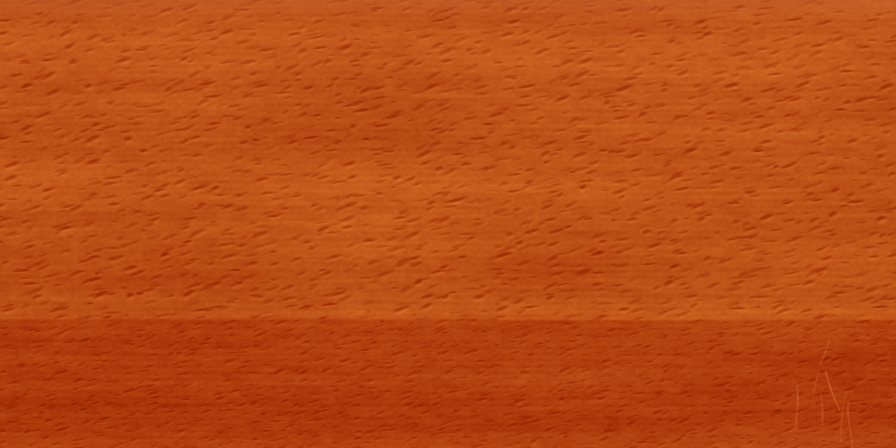
Give the GLSL for this texture, as a Shadertoy shader.

```glsl
const vec3 DARK_WOOD = vec3(0.62, 0.155, 0.008);
const vec3 LIGHT_WOOD = vec3(0.78, 0.365, 0.115);
const vec3 DUST = vec3(0.77, 0.40, 0.21);
const vec3 SCRATCH = vec3(0.88, 0.50, 0.27);

const float SEAM_Y = 0.287;
const float UPPER_TONE = 0.79;
const float LOWER_TONE = 0.45;
const vec2 UPPER_CELL = vec2(0.076, 0.029);
const vec2 LOWER_CELL = vec2(0.058, 0.022);
const float UPPER_DEPTH = 0.62;
const float LOWER_DEPTH = 0.42;
const float RIM_LIGHT = 0.42;
const float FLECK_TILT = 0.24;
const float BAND_DEPTH = 0.15;
const float CLOUD_DEPTH = 0.24;
const float GRAIN_DEPTH = 0.34;
const float LINE_DEPTH = 0.035;
const int SCRATCH_COUNT = 7;

vec2 hash2(vec2 p) {
    vec3 q = fract(vec3(p.xyx) * vec3(0.1031, 0.1030, 0.0973));
    q += dot(q, q.yzx + 33.33);
    return fract((q.xx + q.yz) * q.zy);
}

float valueNoise(vec2 p) {
    vec2 cell = floor(p), f = fract(p);
    f = f * f * (3.0 - 2.0 * f);
    float low = mix(hash2(cell).x, hash2(cell + vec2(1, 0)).x, f.x);
    float high = mix(hash2(cell + vec2(0, 1)).x, hash2(cell + vec2(1, 1)).x, f.x);
    return mix(low, high, f.y);
}

// Scattered pores: x is the dark groove, y the lit rim beneath it
vec2 flecks(vec2 p, vec2 cellSize, float seed) {
    vec2 home = floor(p / cellSize);
    vec2 result = vec2(0.0);
    for (int j = -1; j <= 1; j++)
    for (int i = -1; i <= 1; i++) {
        vec2 id = home + vec2(i, j);
        vec2 jitter = hash2(id + seed);
        vec2 kind = hash2(id + seed + 57.0);
        vec2 d = p - (id + jitter) * cellSize;
        float tilt = FLECK_TILT + 0.35 * (kind.y - 0.5);
        d = mat2(cos(tilt), -sin(tilt), sin(tilt), cos(tilt)) * d;
        vec2 size = cellSize * vec2(mix(0.14, 0.36, kind.x), mix(0.12, 0.21, kind.y));
        vec2 q = d / size;
        q.y += (jitter.x - 0.5) * q.x * q.x;
        float strength = mix(0.35, 1.0, jitter.y);
        float groove = 1.0 - smoothstep(0.3, 1.15, length(q));
        float rim = 1.0 - smoothstep(0.2, 1.2, length(q + vec2(0.0, 1.3)));
        result = max(result, strength * vec2(groove, rim));
    }
    return result;
}

// Broad, slow bands along the board
float bands(vec2 p) {
    float y = p.y + 0.014 * sin(2.3 * p.x + 4.0 * p.y) + 0.006 * sin(5.1 * p.x);
    return 0.45 * sin(19.0 * y + 1.1 * sin(1.7 * p.x) + 2.6)
         + 0.30 * sin(43.0 * y + 1.3 * p.x)
         + 0.25 * sin(91.0 * y - 0.8 * p.x + 1.0);
}

// Fine fibres and grit, centred on zero
float grain(vec2 p) {
    float fibre = valueNoise(p * vec2(6.0, 125.0)) - 0.5;
    float patchy = valueNoise(p * vec2(30.0, 75.0) + 19.0) - 0.5;
    float grit = valueNoise(p * vec2(130.0, 210.0) + 41.0) - 0.5;
    return 0.45 * fibre + 0.50 * patchy + 0.55 * grit;
}

float segmentDistance(vec2 p, vec2 a, vec2 b) {
    vec2 ab = b - a;
    return length(p - a - ab * clamp(dot(p - a, ab) / dot(ab, ab), 0.0, 1.0));
}

// Pale worn lines near the lower right corner
float scratches(vec2 p, float pixel) {
    float mask = 0.0;
    for (int i = 0; i < SCRATCH_COUNT; i++) {
        vec2 h = hash2(vec2(float(i) * 7.3, 12.0));
        vec2 k = hash2(vec2(float(i) * 3.7, 91.0));
        vec2 top = vec2(1.74 + 0.18 * h.x, 0.08 + 0.20 * h.y);
        vec2 reach = vec2(0.07 * (k.x - 0.4), -0.04 - 0.12 * k.y);
        float bow = 0.006 * sin(28.0 * p.y + 6.0 * h.x);
        float d = segmentDistance(p + vec2(bow, 0.0), top, top + reach);
        float line = 1.0 - smoothstep(0.0005, 0.0015 + pixel, d);
        mask = max(mask, line * mix(0.2, 0.55, k.x));
    }
    return mask * (0.5 + 0.5 * valueNoise(p * 60.0));
}

void mainImage(out vec4 fragColor, in vec2 fragCoord) {
    float pixel = 1.0 / iResolution.y;
    vec2 p = fragCoord * pixel;

    // Two boards meeting at a seam
    float edge = 0.002 + pixel;
    float seam = SEAM_Y + 0.002 * sin(3.0 * p.x);
    float upper = smoothstep(-edge, edge, p.y - seam);
    float tone = mix(LOWER_TONE, UPPER_TONE, upper);
    tone += BAND_DEPTH * bands(p) + GRAIN_DEPTH * grain(p);
    tone += CLOUD_DEPTH * (valueNoise(p * vec2(2.4, 7.0) + 7.0) - 0.5);
    tone += LINE_DEPTH * sin(440.0 * p.y + 0.6 * sin(2.0 * p.x));

    // Pores, smaller and fainter on the lower board
    vec2 warped = p + 0.003 * sin(p.yx * vec2(37.0, 23.0));
    vec2 large = flecks(warped, UPPER_CELL, 3.0);
    large = max(large, 0.75 * flecks(warped + 0.37, UPPER_CELL * 0.85, 140.0));
    vec2 small = flecks(warped, LOWER_CELL, 270.0);
    small = max(small, 0.8 * flecks(warped + 0.61, LOWER_CELL * 0.85, 410.0));
    vec2 pores = mix(small * LOWER_DEPTH, large * UPPER_DEPTH, upper);
    tone += RIM_LIGHT * pores.y * (1.0 - pores.x) - pores.x;

    // Stain colour, dusty top edge and wear
    vec3 color = mix(DARK_WOOD, LIGHT_WOOD, clamp(tone, -0.3, 1.25));
    float dust = smoothstep(0.95, 1.0, p.y) * 0.3 + smoothstep(0.5, 1.0, p.y) * 0.08;
    color = mix(color, DUST, dust);
    color = mix(color, SCRATCH, scratches(p, pixel));
    fragColor = vec4(color, 1.0);
}
```
